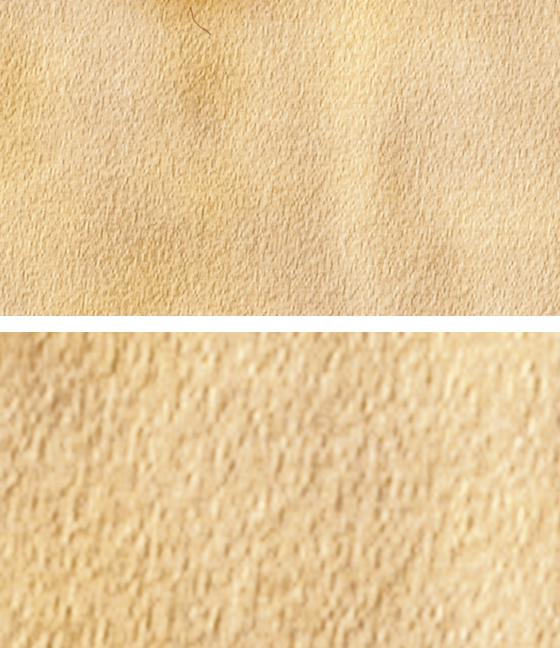
Top, the full canvas; bottom, a detail of the centre.
Give the GLSL for this texture, as a Shadertoy shader.

```glsl
// Aged, rough paper: a fine upright grain of layered noise is lit from one side,
// then mapped through a tan colour ramp. Broad noise, soft patches and creases
// vary the tone, and a hairline crack sits in a stain at the top edge.

#define GRAIN_FREQ vec2(138.0, 78.0)
#define GRAIN_SLANT 0.13
#define LIGHT_STEP vec2(0.0046, -0.0022)
#define RELIEF_GAIN 0.92
#define SPECKLE_GAIN 0.26
#define MOTTLE_GAIN 0.36
#define BASE_TONE 0.555
#define SHADOW_TAN vec3(0.75, 0.585, 0.36)
#define MID_TAN vec3(0.905, 0.777, 0.580)
#define LIGHT_CREAM vec3(0.965, 0.900, 0.745)
#define YELLOW_TINT vec3(0.012, 0.006, -0.030)
#define ROSE_TINT vec3(-0.008, -0.004, 0.028)

float hash(vec2 p) {
    vec3 q = fract(p.xyx * vec3(0.1031, 0.1030, 0.0973));
    q += dot(q, q.yzx + 33.33);
    return fract((q.x + q.y) * q.z);
}

float noise(vec2 p) {
    vec2 cell = floor(p), f = fract(p);
    f = f * f * (3.0 - 2.0 * f);
    float low = mix(hash(cell), hash(cell + vec2(1, 0)), f.x);
    float high = mix(hash(cell + vec2(0, 1)), hash(cell + vec2(1, 1)), f.x);
    return mix(low, high, f.y);
}

float fbm(vec2 p) {
    float sum = 0.0, weight = 0.5;
    for (int i = 0; i < 4; i++) {
        sum += weight * noise(p);
        p = mat2(1.6, 1.2, -1.2, 1.6) * p + 17.3;
        weight *= 0.5;
    }
    return sum / 0.9375;
}

// Height of the pressed fibres, longer upright than across, in two sizes.
float grainHeight(vec2 p) {
    p.x -= GRAIN_SLANT * p.y;
    p += 0.004 * vec2(noise(p * 45.0), noise(p * 45.0 + 40.0));
    vec2 q = p * GRAIN_FREQ;
    return 0.70 * noise(q) + 0.42 * noise(q * vec2(0.58, 0.45) + 9.0);
}

// Soft elliptical spot, one at its centre.
float patchAt(vec2 p, vec2 centre, vec2 size) {
    vec2 d = (p - centre) / size;
    return exp(-dot(d, d));
}

float segmentDistance(vec2 p, vec2 a, vec2 b) {
    vec2 along = b - a;
    return length(p - a - along * clamp(dot(p - a, along) / dot(along, along), 0.0, 1.0));
}

// Broad light and dark areas left by folds and handling.
float foldTone(vec2 p) {
    vec2 w = p + 0.14 * (vec2(fbm(p * 4.0), fbm(p * 4.0 + 31.0)) - 0.5);
    float tone = 0.20 * patchAt(w, vec2(1.11, 0.65), vec2(0.10, 0.60));
    tone += 0.16 * patchAt(w, vec2(1.52, 0.58), vec2(0.20, 0.28));
    tone -= 0.20 * patchAt(w, vec2(1.24, 0.38), vec2(0.07, 0.22));
    tone -= 0.18 * patchAt(w, vec2(1.39, 0.20), vec2(0.09, 0.13));
    tone -= 0.18 * patchAt(w, vec2(0.65, 0.70), vec2(0.07, 0.16));
    tone -= 0.15 * patchAt(w, vec2(0.55, 0.15), vec2(0.28, 0.18));
    tone -= 0.14 * patchAt(w, vec2(0.00, 0.75), vec2(0.10, 0.40));
    float crease = segmentDistance(w, vec2(-0.04, 0.33), vec2(0.19, 0.47));
    tone += 0.16 * exp(-pow(crease / 0.018, 2.0));
    float fold = segmentDistance(w, vec2(1.12, -0.02), vec2(1.32, 0.13));
    return tone + 0.12 * exp(-pow(fold / 0.02, 2.0));
}

void mainImage(out vec4 fragColor, in vec2 fragCoord) {
    vec2 p = fragCoord / iResolution.y;

    // Side light on the grain, fine speckle and faint horizontal ribs.
    float relief = grainHeight(p) - grainHeight(p + LIGHT_STEP);
    float speckle = noise(p * vec2(235.0, 190.0) + 70.0) - 0.5;
    float ribs = noise(vec2(p.x * 14.0, p.y * 120.0)) - 0.5;
    float mottle = fbm(p * vec2(5.0, 3.5) + 4.0) - 0.5;
    float tone = BASE_TONE + RELIEF_GAIN * relief + SPECKLE_GAIN * speckle;
    tone += 0.12 * ribs + MOTTLE_GAIN * mottle + foldTone(p);
    tone = clamp(tone, -0.15, 1.12);

    // Tan ramp from grain shadow to lit cream.
    vec3 colour = tone < 0.5 ? mix(SHADOW_TAN, MID_TAN, tone * 2.0)
                             : mix(MID_TAN, LIGHT_CREAM, tone * 2.0 - 1.0);

    // Drifting hue: yellow band and left side, rosy elsewhere.
    float band = patchAt(p, vec2(1.12, 0.85), vec2(0.14, 0.50));
    float hue = fbm(p * 3.0 + 12.0) + 0.4 * band - 0.15 * smoothstep(0.3, 1.3, p.x);
    colour += mix(ROSE_TINT, YELLOW_TINT, smoothstep(0.2, 0.9, hue));
    float tintGrain = noise(p * 130.0 + 25.0) - 0.5;
    colour += tintGrain * vec3(0.0, 0.012, 0.06);

    // Orange stain and its hairline crack.
    float stain = patchAt(p, vec2(0.60, 1.04), vec2(0.20, 0.09));
    colour -= vec3(0.06, 0.12, 0.20) * stain * (0.6 + 0.8 * fbm(p * 14.0));
    vec2 c = p + 0.02 * (vec2(noise(p * 30.0), noise(p * 30.0 + 5.0)) - 0.5);
    float crack = min(segmentDistance(c, vec2(0.60, 0.98), vec2(0.615, 0.945)),
                      segmentDistance(c, vec2(0.615, 0.945), vec2(0.66, 0.895)));
    float edge = 0.75 / iResolution.y;
    float ink = 1.0 - smoothstep(0.0015 - edge, 0.0025 + edge, crack);
    colour = mix(colour, vec3(0.52, 0.26, 0.10), 0.65 * ink);

    fragColor = vec4(clamp(colour, 0.0, 1.0), 1.0);
}
```
